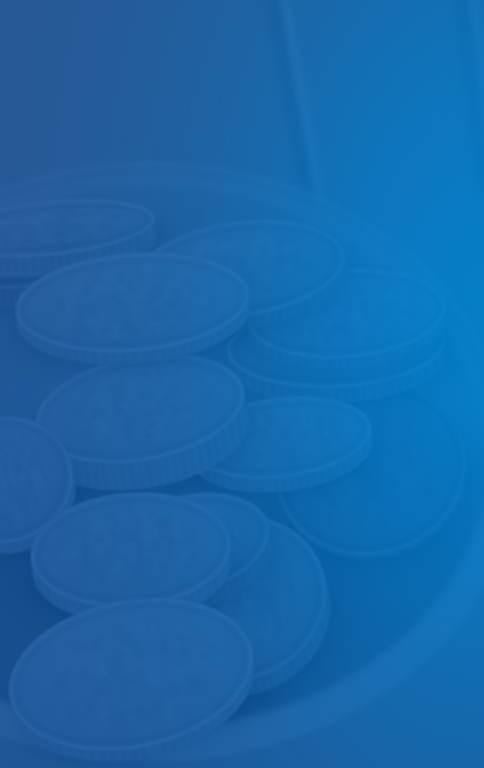
A WebGL 1 fragment shader for this background:

```glsl
precision highp float;
uniform vec2 u_resolution;

const float SOFT = 0.003;

float hash(vec2 cell) {
  return fract(sin(dot(cell, vec2(41.3, 289.1))) * 4375.5);
}

float noise(vec2 p) {
  vec2 i = floor(p);
  vec2 f = fract(p);
  f = f * f * (3.0 - 2.0 * f);
  float low = mix(hash(i), hash(i + vec2(1.0, 0.0)), f.x);
  float high = mix(hash(i + vec2(0.0, 1.0)), hash(i + 1.0), f.x);
  return mix(low, high, f.y);
}

vec2 rotate(vec2 p, float angle) {
  float c = cos(angle);
  float s = sin(angle);
  return vec2(c * p.x + s * p.y, c * p.y - s * p.x);
}

// Approximate signed distance to an ellipse
float ellipse(vec2 p, vec2 radii) {
  float k = length(p / radii);
  return k * (k - 1.0) / max(length(p / (radii * radii)), 0.001);
}

float inside(float d, float softness) {
  return 1.0 - smoothstep(-softness, softness, d);
}

float line(float d, float width) {
  return exp(-d * d / (width * width));
}

// Lays a thick tilted disc over the relief brightness
float coin(float shade, vec2 p, vec2 center, vec2 radii, float tilt, float thick, float tone) {
  vec2 local = rotate(p - center, tilt);
  vec2 swept = local + vec2(0.0, clamp(-local.y, 0.0, thick));
  float body = ellipse(swept, radii);
  float face = ellipse(local, radii);
  vec2 q = local / radii;

  // Contact shadow and milled side
  shade -= 0.022 * exp(-max(body, 0.0) * 55.0) * smoothstep(0.5, -0.8, q.y);
  float ridges = 0.003 * sin(q.x * 75.0);
  shade = mix(shade, tone - 0.012 + ridges, inside(body, SOFT));

  // Face with worn engraving
  float relief = noise(q * vec2(13.0, 5.0) + center * 70.0) - 0.5;
  relief += 0.6 * (noise(q * 19.0 + center * 30.0) - 0.5);
  float engraved = inside(length(q) - 0.72, 0.15);
  float top = tone + 0.006 * q.y + 0.014 * relief * engraved;
  shade = mix(shade, top, inside(face, SOFT));

  // Raised rim and the groove within it
  shade += 0.018 * line(face + 0.002, 0.0025) * (0.65 - 0.35 * q.y);
  return shade - 0.010 * line(face + 0.010, 0.004);
}

// Diagonal blue wash with a bright glow at the right
vec3 backdrop(vec2 p) {
  vec2 d = p - vec2(0.63, 0.59);
  float glow = exp(-8.2 * d.x * d.x - 2.7 * d.y * d.y);
  vec3 slate = vec3(0.155, 0.345, 0.580);
  vec3 navy = vec3(0.125, 0.340, 0.590);
  vec3 azure = vec3(0.025, 0.490, 0.780);
  return mix(mix(navy, slate, smoothstep(0.35, 0.9, p.y)), azure, glow);
}

// Upright glass edge: dark flank beside a pale line
float glassEdge(vec2 p, float topX, float slope) {
  float d = p.x - topX - slope * (1.0 - p.y);
  float fade = smoothstep(0.72, 0.78, p.y);
  return fade * (0.022 * line(d - 0.008, 0.008) - 0.018 * line(d + 0.008, 0.012));
}

// Wide dish with a pale lower rim
float dish(vec2 p) {
  vec2 local = p - vec2(0.195, 0.408);
  float d = ellipse(local, vec2(0.462, 0.378));
  float lower = smoothstep(0.1, -0.15, local.y);
  float shade = -0.028 * lower * inside(d + 0.02, 0.012);
  shade += 0.022 * lower * inside(abs(d) - 0.022, 0.006);
  return shade + 0.012 * (1.0 - lower) * (line(d, 0.005) + line(d + 0.02, 0.012));
}

void main() {
  vec2 p = gl_FragCoord.xy / u_resolution * vec2(0.629, 1.0);
  float shade = glassEdge(p, 0.362, 0.18) + glassEdge(p, 0.608, 0.12) + dish(p);

  // Rear coins
  shade = coin(shade, p, vec2(0.030, 0.660), vec2(0.110, 0.035), 0.10, 0.025, 0.000);
  shade = coin(shade, p, vec2(0.065, 0.703), vec2(0.137, 0.036), 0.10, 0.026, 0.010);
  shade = coin(shade, p, vec2(0.482, 0.390), vec2(0.125, 0.112), 0.30, 0.006, -0.014);
  shade = coin(shade, p, vec2(0.437, 0.550), vec2(0.142, 0.055), 0.05, 0.020, 0.006);
  shade = coin(shade, p, vec2(0.450, 0.592), vec2(0.130, 0.058), 0.08, 0.014, 0.008);
  shade = coin(shade, p, vec2(0.312, 0.650), vec2(0.137, 0.062), 0.14, 0.016, 0.008);

  // Middle coins
  shade = coin(shade, p, vec2(0.365, 0.430), vec2(0.118, 0.052), 0.12, 0.018, 0.010);
  shade = coin(shade, p, vec2(0.182, 0.468), vec2(0.137, 0.068), 0.18, 0.036, 0.016);
  shade = coin(shade, p, vec2(0.172, 0.606), vec2(0.152, 0.064), 0.08, 0.016, 0.016);
  shade = coin(shade, p, vec2(0.005, 0.375), vec2(0.090, 0.082), 0.30, 0.014, 0.014);

  // Front coins
  shade = coin(shade, p, vec2(0.300, 0.220), vec2(0.125, 0.108), 0.30, 0.020, 0.004);
  shade = coin(shade, p, vec2(0.240, 0.290), vec2(0.112, 0.064), 0.25, 0.020, 0.006);
  shade = coin(shade, p, vec2(0.170, 0.284), vec2(0.130, 0.074), 0.08, 0.020, 0.014);
  shade = coin(shade, p, vec2(0.170, 0.122), vec2(0.160, 0.096), 0.20, 0.014, 0.016);

  // Tint the relief, gentler toward the glow
  float strength = mix(1.25, 0.75, smoothstep(0.2, 0.63, p.x));
  vec3 color = backdrop(p) + shade * strength * vec3(0.9, 1.0, 1.1);
  gl_FragColor = vec4(color, 1.0);
}
```
